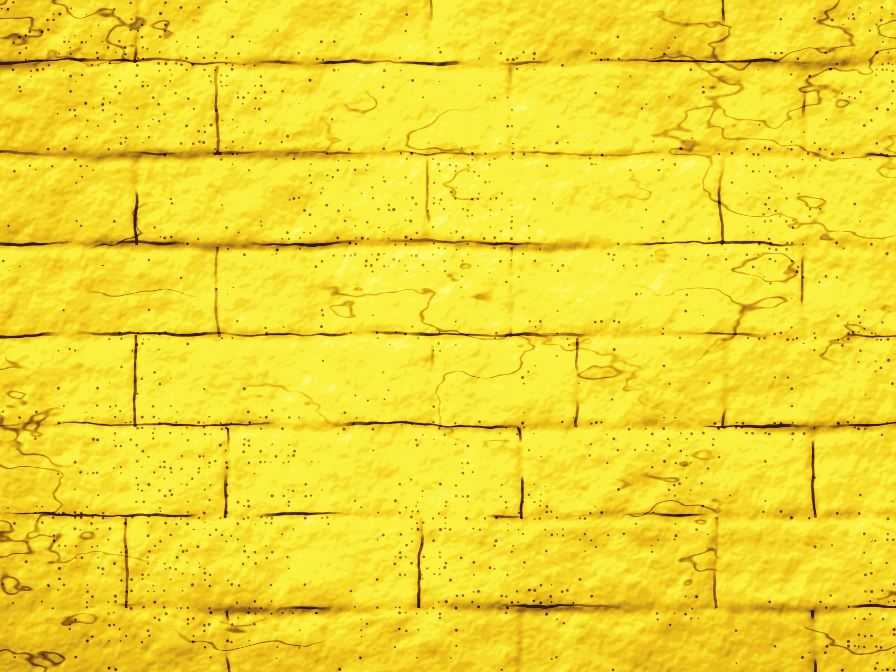
A Shadertoy shader for this texture:

```glsl
// Thickly painted yellow brick wall: staggered courses, worn joints, cracks and pits.
// A height field of brick grooves and layered noise is lit from the upper left,
// then its tone is mapped to a ramp from dark brown to lemon.

const float COURSE = 0.135;        // course height, in canvas heights
const float BED_START = 0.094;     // height of the lowest full bed joint
const float BRICK = 0.4375;        // brick length
const vec2 LIGHT_DIR = vec2(-0.45, 0.89);

const vec3 SOOT = vec3(0.20, 0.10, 0.04);
const vec3 BROWN = vec3(0.57, 0.39, 0.09);
const vec3 OCHRE = vec3(0.80, 0.62, 0.10);
const vec3 GOLD = vec3(0.92, 0.74, 0.09);
const vec3 AMBER = vec3(0.96, 0.85, 0.14);
const vec3 LEMON = vec3(0.98, 0.94, 0.24);
const vec3 GLINT = vec3(1.00, 0.98, 0.46);

float hash(vec2 p) {
    return fract(sin(dot(p, vec2(127.1, 311.7))) * 43758.5);
}

float noise(vec2 p) {
    vec2 i = floor(p), f = fract(p);
    f = f * f * (3.0 - 2.0 * f);
    return mix(mix(hash(i), hash(i + vec2(1, 0)), f.x),
               mix(hash(i + vec2(0, 1)), hash(i + vec2(1, 1)), f.x), f.y);
}

float fbm(vec2 p, int octaves) {
    float sum = 0.0, total = 0.0, amp = 0.5;
    for (int i = 0; i < octaves; i++) {
        sum += amp * noise(p);
        total += amp;
        amp *= 0.52;
        p = mat2(1.6, 1.2, -1.2, 1.6) * p + 7.3;
    }
    return sum / total;
}

float bell(float d, float w) { return exp(-d * d / (w * w)); }

float stroke(float d, float w, float aa) {
    return 1.0 - smoothstep(w - aa, w + aa, abs(d));
}

// Uneven joint edges
vec2 warp(vec2 p) {
    return p + 0.011 * (vec2(fbm(p * 9.0, 3), fbm(p * 9.0 + 40.0, 3)) - 0.5);
}

// Signed distance to the nearest bed joint, and its index
vec2 bedJoint(vec2 q) {
    float v = (q.y - BED_START) / COURSE + 0.5;
    return vec2((fract(v) - 0.5) * COURSE, floor(v));
}

// Signed distance to the nearest head joint, and its strength; a few bricks are halved
vec2 headJoint(vec2 q) {
    float row = floor((q.y - BED_START) / COURSE);
    float shift = mix(0.2, 0.33, mod(row, 2.0)) + 0.025 * (hash(vec2(row, 3.0)) - 0.5);
    float u = 2.0 * (q.x - shift) / BRICK + 0.5;
    float id = floor(u), h = hash(vec2(id, row + 11.0));
    float strength = mod(id, 2.0) < 0.5 ? 0.45 + 0.55 * h : step(0.86, h) * 0.7;
    return vec2((fract(u) - 0.5) * BRICK * 0.5, strength);
}

float relief(vec2 p) {
    vec2 q = warp(p), bed = bedJoint(q), head = headJoint(q);
    float worn = 0.45 + 0.8 * noise(vec2(p.x * 6.0, bed.y * 5.7));
    float groove = 0.23 * worn * bell(bed.x, 0.011);
    groove += 0.16 * head.y * bell(head.x, 0.008) * smoothstep(0.0, 0.014, abs(bed.x));
    return fbm(p * 22.0, 4) + 0.35 * fbm(p * 8.0 + 3.0, 2) - groove;
}

// Scattered round pits, one possible per cell
float pits(vec2 p, float scale, float density, float aa) {
    vec2 cell = floor(p * scale), f = fract(p * scale);
    vec2 centre = 0.3 + 0.4 * vec2(hash(cell + 5.0), hash(cell + 9.0));
    float size = 0.12 + 0.16 * hash(cell + 17.0);
    return step(1.0 - density, hash(cell)) * stroke(length(f - centre), size, aa * scale);
}

vec3 paintRamp(float t) {
    vec3 c = mix(SOOT, BROWN, smoothstep(0.10, 0.40, t));
    c = mix(c, OCHRE, smoothstep(0.40, 0.58, t));
    c = mix(c, GOLD, smoothstep(0.58, 0.70, t));
    c = mix(c, AMBER, smoothstep(0.70, 0.81, t));
    c = mix(c, LEMON, smoothstep(0.81, 0.92, t));
    return mix(c, GLINT, smoothstep(0.97, 1.15, t));
}

void mainImage(out vec4 fragColor, in vec2 fragCoord) {
    vec2 p = fragCoord / iResolution.y;
    float aa = 0.7 / iResolution.y;
    vec2 q = warp(p), bed = bedJoint(q), head = headJoint(q);

    // Lit plaster, broad patches and darker borders
    float lit = relief(p) - relief(p + LIGHT_DIR * 0.003);
    float tone = 0.93 + 2.0 * lit + 0.10 * (noise(p * 3.0) - 0.5) + 0.08 * (noise(p * 9.0) - 0.5);
    vec2 fromCentre = (p - vec2(0.62, 0.54)) * vec2(0.85, 1.1);
    tone -= 0.24 * dot(fromCentre, fromCentre) + 0.05 * smoothstep(0.25, 0.0, p.y);

    // Stained mortar
    float stain = smoothstep(0.5, 0.85, noise(vec2(p.x * 5.0, bed.y * 7.3 + 2.0)));
    tone -= (0.05 + 0.26 * stain) * bell(bed.x, 0.008);
    tone -= 0.10 * head.y * bell(head.x, 0.006);

    // Broken cracks along the joints
    float wander = 0.008 * (fbm(p * 30.0, 3) - 0.5);
    float bedGap = smoothstep(0.40, 0.65, fbm(vec2(p.x * 9.0, bed.y * 4.1), 2));
    float headGap = head.y * smoothstep(0.42, 0.65, noise(p * vec2(5.0, 19.0) + 31.0));
    tone -= 0.62 * bedGap * stroke(bed.x - 0.004 + wander, 0.0008 + 0.0018 * noise(p * 24.0), aa);
    tone -= 0.60 * headGap * stroke(head.x + wander, 0.0020, aa);

    // Hairline cracks on the faces, then clustered pits
    float level = fbm(p * vec2(7.0, 15.0) + 12.0, 4) - 0.5;
    float flaked = smoothstep(0.58, 0.74, noise(p * 5.0 + 60.0));
    tone -= 0.38 * flaked * stroke(level, 0.010, 0.005 + 6.0 * aa);
    float cluster = smoothstep(0.52, 0.8, noise(p * 6.0 + 83.0)) + 0.5 * bell(bed.x, 0.02);
    tone -= 0.5 * pits(p, 120.0, 0.02 + 0.16 * cluster, aa);

    fragColor = vec4(paintRamp(tone), 1.0);
}
```
